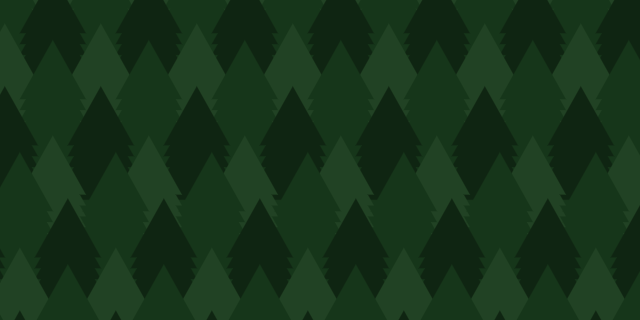
This pattern is drawn by a Shadertoy shader. Its source:

```glsl
// A forest of overlapping flat fir trees in three greens, in staggered rows.
// Each tree is a union of stacked triangles; rows are painted from the top
// of the canvas downwards, so that lower rows cover the ones behind them.

const vec3 DARK  = vec3(0.06, 0.145, 0.07);
const vec3 LIGHT = vec3(0.13, 0.26, 0.14);
const vec3 MID   = vec3(0.085, 0.21, 0.10);

// All lengths are fractions of the canvas height.
const float SPACING     = 0.3;    // between trees of one row
const float GROUP_PITCH = 0.3503; // between rows of the same colour
const float FIRST_X     = 0.165;
const float FIRST_Y     = -0.081; // measured down from the top edge
const float ROW_DRIFT   = 0.047;  // sideways shift of the lower rows
const int   DRIFT_ROW   = 5;

const float TIER_HEIGHT = 0.185;
const float TIER_STEP   = 0.034;
const float TIER_SLOPE  = 0.56;   // half width per unit of height
const int   TIER_COUNT  = 6;

// Triangle with its apex at the origin; y grows downwards.
float triangleDistance(vec2 p, float slope, float height) {
    float side = (abs(p.x) - slope * p.y) * inversesqrt(1.0 + slope * slope);
    return max(side, p.y - height);
}

// Equal triangles, each slipped a little further down, form the branches.
float firDistance(vec2 p) {
    float d = 1e3;
    for (int i = 0; i < TIER_COUNT; i++) {
        vec2 tier = vec2(p.x, p.y - float(i) * TIER_STEP);
        d = min(d, triangleDistance(tier, TIER_SLOPE, TIER_HEIGHT));
    }
    return d;
}

// Offset from the nearest multiple of the period.
float repeatCentered(float x, float period) {
    return mod(x + 0.5 * period, period) - 0.5 * period;
}

// Apex of one tree in a row; neighbouring rows are half a spacing apart.
vec2 rowApex(int group, int layer) {
    int row = 3 * group + layer;
    float layerDrop = layer == 0 ? 0.0 : (layer == 1 ? 0.154 : 0.206);
    float drift = row >= DRIFT_ROW ? ROW_DRIFT : 0.0;
    return vec2(FIRST_X + 0.5 * SPACING * float(row) + drift,
                FIRST_Y + GROUP_PITCH * float(group) + layerDrop);
}

vec3 layerColor(int layer) {
    return layer == 0 ? DARK : (layer == 1 ? LIGHT : MID);
}

void mainImage(out vec4 fragColor, in vec2 fragCoord) {
    vec2 p = fragCoord / iResolution.y;
    p.y = 1.0 - p.y;
    float edge = max(0.8 / iResolution.y, 0.0025);

    // Paint back to front: dark, light, then mid green in every group.
    vec3 color = MID;
    for (int group = -1; group <= 3; group++) {
        for (int layer = 0; layer < 3; layer++) {
            vec2 q = p - rowApex(group, layer);
            q.x = repeatCentered(q.x, SPACING);
            float cover = 1.0 - smoothstep(-edge, edge, firDistance(q));
            color = mix(color, layerColor(layer), cover);
        }
    }
    fragColor = vec4(color, 1.0);
}
```
